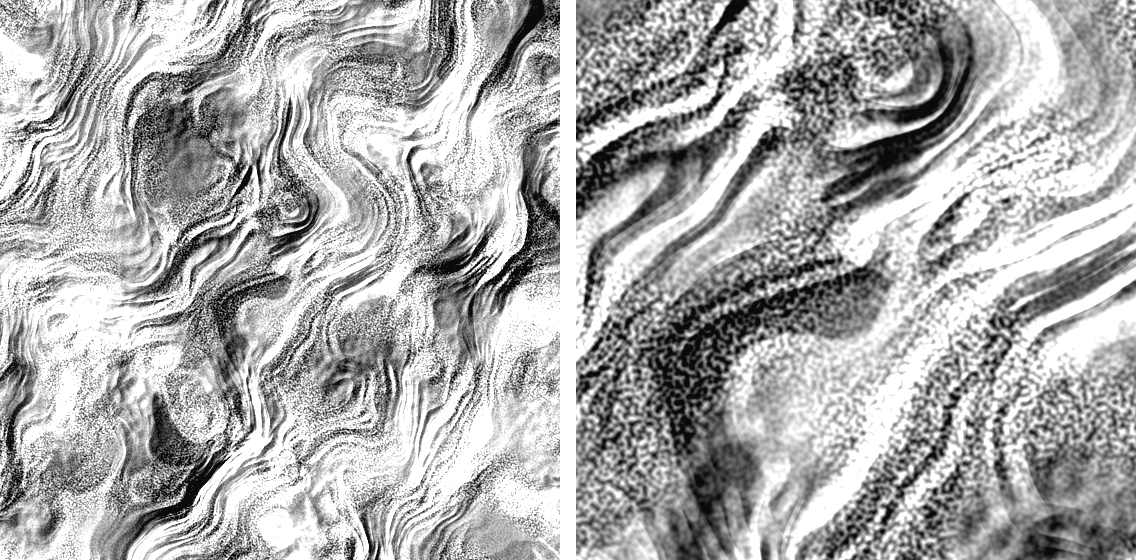
Left: the whole. Right: its middle third, enlarged.
This texture is drawn by a three.js fragment shader. Its source:

```glsl
// Grey embossed rock: broken strata that swirl along a steep diagonal flow.
// A warped flow space stretches gradient noise into short ridges, lit from the
// upper left, then toned by broad shadows, sharp ledges and fine grain.

#define BASE_TONE 0.74
#define RELIEF 0.22
#define SHADOW 0.60
#define LEDGE 0.30
#define GRAIN 0.76
#define GRAIN_SCALE 285.0
#define WARP 0.27
#define WARP_SCALE 3.4
#define FILAMENT 0.25
#define LIGHT_DIR vec2(-0.82, 0.57)
#define FLOW_DIR vec2(0.48, 0.88)
#define SLOPE_STEP 0.0014

varying vec2 vUv;

// Unit vector of random direction for a lattice cell
vec2 randomGradient(vec2 cell) {
  vec3 h = fract(cell.xyx * vec3(0.1031, 0.1030, 0.0973));
  h += dot(h, h.yzx + 33.33);
  float angle = 6.28318 * fract((h.x + h.y) * h.z);
  return vec2(cos(angle), sin(angle));
}

float gradientNoise(vec2 p) {
  vec2 cell = floor(p);
  vec2 f = p - cell;
  vec2 fade = f * f * f * (f * (f * 6.0 - 15.0) + 10.0);
  vec2 right = vec2(1.0, 0.0);
  vec2 up = vec2(0.0, 1.0);
  float a = dot(randomGradient(cell), f);
  float b = dot(randomGradient(cell + right), f - right);
  float c = dot(randomGradient(cell + up), f - up);
  float d = dot(randomGradient(cell + 1.0), f - 1.0);
  return mix(mix(a, b, fade.x), mix(c, d, fade.x), fade.y);
}

// Slow uneven bends with a small, quicker wobble on top
float bend(vec2 p) {
  return gradientNoise(p) + 0.35 * gradientNoise(p * 2.3 + 5.7)
       + 0.07 * gradientNoise(p * 6.1 + 14.9);
}

// x runs across the strata, y along them
vec2 flowSpace(vec2 p) {
  vec2 q = vec2(dot(p, vec2(FLOW_DIR.y, -FLOW_DIR.x)), dot(p, FLOW_DIR));
  vec2 w = p * WARP_SCALE;
  return q + WARP * vec2(bend(w + 11.3), bend(w + 47.9));
}

// Each layer is divided by its frequency, so its slope stays even
float rockHeight(vec2 p) {
  vec2 q = flowSpace(p);
  float broad = gradientNoise(q * vec2(11.0, 5.0) + 3.1) / 11.0;
  float folds = abs(gradientNoise(q * vec2(23.0, 9.0) + 17.4)) / 23.0;
  float strata = abs(gradientNoise(q * vec2(48.0, 19.0) + 29.6)) / 48.0;
  float lumps = gradientNoise(p * 30.0 + 36.5) / 30.0;
  float crumbs = gradientNoise(p * 75.0 + 41.2) / 75.0;
  return broad - 1.1 * folds - 0.75 * strata + 0.4 * lumps + 0.5 * crumbs;
}

// Slope towards the light, softly limited
float relief(vec2 p) {
  vec2 offset = LIGHT_DIR * SLOPE_STEP;
  float slope = (rockHeight(p - offset) - rockHeight(p + offset)) / (2.0 * SLOPE_STEP);
  return slope / sqrt(1.0 + 0.15 * slope * slope);
}

// Sparse dark pockets and pale shelves with crisp outlines
float ledges(vec2 q) {
  float n = gradientNoise(q * vec2(15.0, 6.0) + 77.7);
  return smoothstep(0.24, 0.32, -n) - 1.2 * smoothstep(0.24, 0.32, n);
}

// Thin pale veins that come and go along the strata
float filaments(vec2 p, vec2 q) {
  float vein = abs(gradientNoise(q * vec2(27.0, 8.0) + 63.5));
  float patches = smoothstep(0.05, 0.25, gradientNoise(p * 11.0 + 71.8));
  return patches * (1.0 - smoothstep(0.03, 0.08, vein));
}

// Fine speckle, weaker in smooth worn patches
float grain(vec2 p) {
  vec2 turned = mat2(0.81, 0.59, -0.59, 0.81) * p;
  float speckle = gradientNoise(turned * GRAIN_SCALE + 90.3);
  float rough = smoothstep(-0.25, 0.2, gradientNoise(p * 10.0 + 83.1));
  return speckle * mix(0.3, 1.15, rough);
}

void main() {
  vec2 p = vUv;
  vec2 q = flowSpace(p);

  // Broad light and dark regions, partly drawn out along the flow
  float shadow = 0.8 * gradientNoise(p * 5.0 + 23.7)
               + 0.75 * gradientNoise(q * vec2(8.0, 4.0) + 53.2);

  // Relief is strong in some regions and worn down in others
  float carved = 1.0 + 1.2 * gradientNoise(p * 7.0 + 33.3);

  float tone = BASE_TONE + SHADOW * shadow + RELIEF * carved * relief(p);
  tone += LEDGE * ledges(q) + FILAMENT * filaments(p, q) + GRAIN * grain(p);
  gl_FragColor = vec4(vec3(clamp(tone, 0.04, 1.0)), 1.0);
}
```
